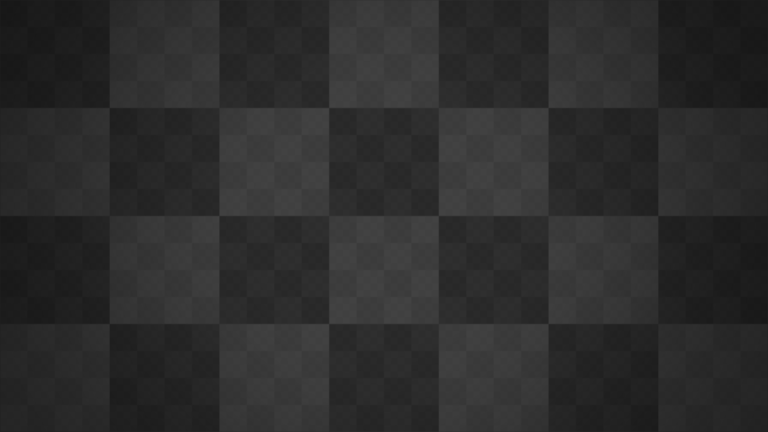
A WebGL 2 fragment shader for this pattern:

```glsl
#version 300 es
precision highp float;

uniform vec2 u_resolution;
out vec4 fragColor;

const vec2 CELLS = vec2(7.0, 4.0);
const float SUBDIVISION = 4.0;
const float BASE_GREY = 0.208;
const float CELL_CONTRAST = 0.037;
const float SUBCELL_CONTRAST = 0.009;
const float FINE_CONTRAST = 0.0035;

// Alternates between +1 and -1 per unit, with softened steps.
vec2 squareWave(vec2 p, vec2 softness) {
    vec2 edgeDistance = 0.5 - abs(fract(p) - 0.5);
    vec2 side = 1.0 - 2.0 * mod(floor(p), 2.0);
    return side * clamp(edgeDistance / softness, 0.0, 1.0);
}

// Signed checkerboard; the lower left square is positive.
float checker(vec2 uv, vec2 count, vec2 pixel) {
    vec2 wave = squareWave(uv * count, pixel * count * 0.75);
    return wave.x * wave.y;
}

// Radial darkening, measured in canvas heights from the centre.
float vignette(vec2 uv, float aspect, float strength) {
    float radius = length((uv - 0.5) * vec2(aspect, 1.0));
    return 1.0 - strength * smoothstep(0.25, 1.05, radius);
}

void main() {
    vec2 uv = gl_FragCoord.xy / u_resolution;
    vec2 pixel = 1.0 / u_resolution;
    float aspect = u_resolution.x / u_resolution.y;

    // Three nested checkerboards, each fainter than the last.
    vec2 subcells = CELLS * SUBDIVISION;
    vec2 fineCells = subcells * SUBDIVISION;
    float grey = BASE_GREY;
    grey += CELL_CONTRAST * checker(uv, CELLS, pixel);
    grey += SUBCELL_CONTRAST * checker(uv, subcells, pixel);
    grey += FINE_CONTRAST * checker(uv, fineCells, pixel);

    grey *= vignette(uv, aspect, 0.43);
    fragColor = vec4(vec3(grey), 1.0);
}
```
